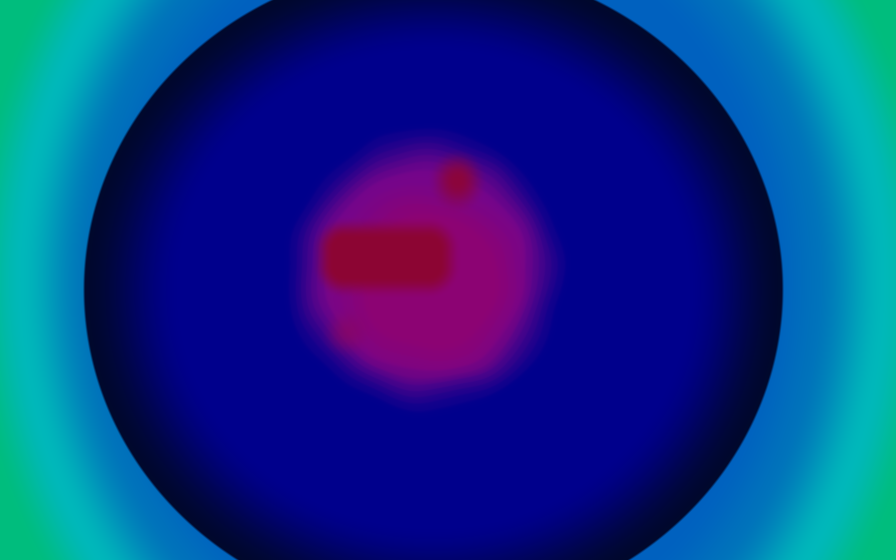
Give the GLSL for this background, as a Shadertoy shader.

```glsl
// A dark blue disc with a glowing magenta core and hot red patches, set in a cyan-green halo.

vec2 hashGradient(vec2 cell) {
    float angle = 6.2832 * fract(sin(dot(cell, vec2(127.1, 311.7))) * 4375.85);
    return vec2(cos(angle), sin(angle));
}

float gradientNoise(vec2 p) {
    vec2 i = floor(p), f = fract(p);
    vec2 u = f * f * f * (f * (f * 6.0 - 15.0) + 10.0);
    float a = dot(hashGradient(i), f);
    float b = dot(hashGradient(i + vec2(1, 0)), f - vec2(1, 0));
    float c = dot(hashGradient(i + vec2(0, 1)), f - vec2(0, 1));
    float d = dot(hashGradient(i + vec2(1, 1)), f - vec2(1, 1));
    return mix(mix(a, b, u.x), mix(c, d, u.x), u.y);
}

float roundedBox(vec2 p, vec2 halfSize, float radius) {
    vec2 q = abs(p) - halfSize + radius;
    return length(max(q, 0.0)) + min(max(q.x, q.y), 0.0) - radius;
}

// One at or below the inner distance, fading to zero at the outer one
float falloff(float inner, float outer, float d) {
    return 1.0 - smoothstep(inner, outer, d);
}

// Soft terraces, as in a contour map
float terrace(float value, float steps) {
    float s = value * steps;
    return (floor(s) + smoothstep(0.3, 0.7, fract(s))) / steps;
}

vec3 haloColor(vec2 p) {
    float r = length((p - vec2(0.008, 0.0)) * vec2(1.0, 0.88));
    vec3 color = mix(vec3(0.0, 0.38, 0.75), vec3(0.0, 0.46, 0.73), smoothstep(0.56, 0.68, r));
    color = mix(color, vec3(0.0, 0.72, 0.73), smoothstep(0.65, 0.775, r));
    return mix(color, vec3(0.0, 0.74, 0.49), smoothstep(0.765, 0.865, r));
}

vec3 coreColor(vec3 base, vec2 p) {
    float wobble = gradientNoise(p * 9.0 + 3.0);
    float r = length(p - vec2(-0.04, 0.017)) + 0.018 * wobble;

    // Purple rim and magenta centre
    float rim = falloff(0.165, 0.262, r);
    vec3 color = mix(base, vec3(0.46, 0.02, 0.54), mix(rim, terrace(rim, 7.0), 0.5));
    float heart = falloff(0.10, 0.20, length(p - vec2(-0.035, -0.005)) + 0.02 * wobble);
    color = mix(color, vec3(0.55, 0.01, 0.45), mix(heart, terrace(heart, 4.0), 0.4));

    // Hot patches: a long bar, an upper spot and a faint lower spot
    float bar = roundedBox(p - vec2(-0.11, 0.04), vec2(0.12, 0.06), 0.045);
    color = mix(color, vec3(0.55, 0.02, 0.20), falloff(-0.026, 0.014, bar));
    float upperSpot = length((p - vec2(0.017, 0.177)) * vec2(1.0, 0.9));
    color = mix(color, vec3(0.55, 0.02, 0.22), 0.95 * falloff(0.005, 0.055, upperSpot));
    float lowerSpot = length(p - vec2(-0.181, -0.094));
    return mix(color, vec3(0.55, 0.02, 0.36), 0.6 * falloff(0.0, 0.05, lowerSpot));
}

void mainImage(out vec4 fragColor, in vec2 fragCoord) {
    vec2 p = (fragCoord - 0.5 * iResolution.xy) / iResolution.y;

    // Disc, shaded from a nearly black edge to deep blue
    float rim = length((p - vec2(-0.026, -0.017)) / vec2(0.624, 0.583));
    vec3 disc = mix(vec3(0.0, 0.03, 0.17), vec3(0.0, 0.0, 0.55), falloff(0.72, 1.01, rim));
    disc = coreColor(disc, p);

    float edge = 1.5 / (0.6 * iResolution.y);
    vec3 color = mix(disc, haloColor(p), smoothstep(1.0 - edge, 1.0 + edge, rim));
    fragColor = vec4(color, 1.0);
}
```
